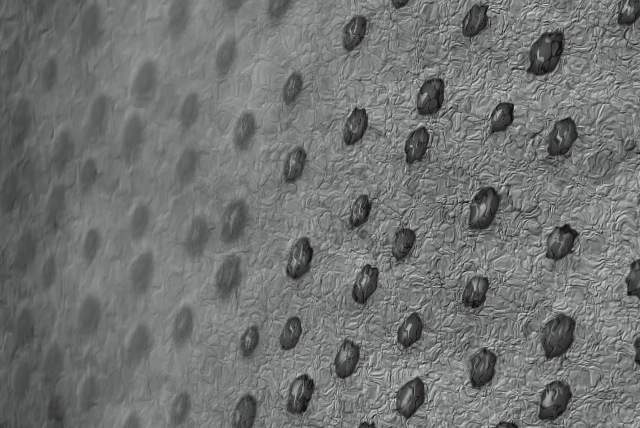
This texture is drawn by a Shadertoy shader. Its source:

```glsl
const vec3 LEATHER_TINT = vec3(0.985, 1.012, 1.0);
const vec3 WARM_BLACK = vec3(0.006, 0.0, -0.008);
const float BASE_TONE = 0.515;
const float QUILL_TONE = 0.19;
const float NEAR_SPACING = 0.08;       // quill spacing at the far left edge
const vec2 QUILL_RADIUS = vec2(0.19, 0.24);
const float QUILL_LEAN = 0.3;
const float JITTER = 0.5;
const float CELL_FREQ = 7.0;
const float GRAIN_FREQ = 14.0;
const float LIGHT_STEP = 0.003;
const float LIGHT_GAIN = 0.42;
const float CREASE_DEPTH = 0.15;
const vec2 LIGHT_DIR = vec2(-0.6, 0.8);

vec2 hash2(vec2 p) {
    vec3 a = fract(p.xyx * vec3(0.1031, 0.1030, 0.0973));
    a += dot(a, a.yzx + 33.33);
    return fract((a.xx + a.yz) * a.zy);
}

float noise(vec2 p) {
    vec2 i = floor(p), f = fract(p);
    f = f * f * (3.0 - 2.0 * f);
    float low = mix(hash2(i).x, hash2(i + vec2(1, 0)).x, f.x);
    float high = mix(hash2(i + vec2(0, 1)).x, hash2(i + vec2(1, 1)).x, f.x);
    return mix(low, high, f.y);
}

vec2 rotate(vec2 p, float a) {
    return vec2(cos(a) * p.x - sin(a) * p.y, sin(a) * p.x + cos(a) * p.y);
}

// Canvas position to hide coordinates, foreshortened towards the left
vec2 hideCoords(vec2 p) {
    return vec2(log(1.0 + p.x) / NEAR_SPACING, p.y / (0.165 + 0.02 * p.x) + 0.12 * p.x);
}

// Zero in the furrows between cells, rising inside each cell
float pillow(vec2 p) {
    vec2 cell = floor(p);
    float first = 8.0, second = 8.0;
    for (int j = -1; j <= 1; j++)
    for (int i = -1; i <= 1; i++) {
        vec2 id = cell + vec2(i, j);
        float d = length(id + hash2(id) - p);
        second = min(second, max(first, d));
        first = min(first, d);
    }
    return smoothstep(0.0, 0.6, second - first);
}

// Thin line along the middle level of a noise field
float crease(vec2 p, float width) {
    return 1.0 - smoothstep(0.0, width, abs(noise(p) - 0.5));
}

vec2 wrinkleWarp(vec2 q) {
    return q + 0.16 * (vec2(noise(q * 5.0), noise(q * 5.0 + 31.7)) - 0.5)
             + 0.05 * (vec2(noise(q * 16.0 + 7.0), noise(q * 16.0 + 53.0)) - 0.5);
}

float relief(vec2 p, float sharp) {
    vec2 q = wrinkleWarp(hideCoords(p));
    float h = 0.55 * noise(rotate(q, 0.4) * vec2(3.0, 5.0)) + 0.35 * noise(q * 9.0);
    h += 0.5 * sharp * pillow(rotate(q, 0.5) * CELL_FREQ * vec2(0.85, 1.15));
    h += 0.34 * sharp * sharp * pillow(rotate(q, -0.6) * GRAIN_FREQ);
    return h;
}

// Nearest quill: local position in radii (xy), distance (z), seed (w)
vec4 nearestQuill(vec2 q) {
    vec4 best = vec4(0, 0, 9, 0);
    for (int i = -1; i <= 1; i++)
    for (int j = -1; j <= 1; j++) {
        float column = floor(q.x) + float(i);
        float stagger = 0.5 * mod(column, 2.0);
        vec2 id = vec2(column, floor(q.y - stagger) + float(j));
        vec2 rnd = hash2(id + 17.0);
        vec2 d = q - id - vec2(0.5, 0.5 + stagger) - JITTER * (rnd - 0.5);
        d.x -= QUILL_LEAN * d.y;
        d /= QUILL_RADIUS * mix(0.75, 1.15, hash2(id + 71.0).x);
        float r = length(d);
        if (r < best.z) best = vec4(d, r, rnd.x);
    }
    return best;
}

// Glossy wrinkled dome
float quillTone(vec2 d, float r, float seed, float sharp) {
    vec2 s = rotate(d, -0.35) + seed * 40.0;
    s += 0.35 * (noise(s * 3.0) - 0.5);
    float streaks = smoothstep(0.4, 0.8, noise(s * vec2(5.5, 2.2)));
    float folds = crease(s * vec2(3.0, 2.0) + 9.0, 0.09);
    vec2 g = d - vec2(-0.28, 0.12);
    float gloss = exp(-2.2 * dot(g, g));
    float tone = QUILL_TONE + gloss * (0.14 + 0.36 * streaks) - 0.13 * folds;
    tone -= 0.07 * smoothstep(0.6, 1.0, r);
    return mix(0.31 + 0.06 * gloss, tone, smoothstep(0.0, 0.7, sharp));
}

void mainImage(out vec4 fragColor, in vec2 fragCoord) {
    vec2 p = fragCoord / iResolution.y;
    vec2 q = hideCoords(p);
    float sharp = smoothstep(0.2, 1.1, p.x - 0.22 * (p.y - 0.5));

    // Broad light, darker along the fold at the left
    float tone = BASE_TONE - 0.14 * (1.0 - smoothstep(0.0, 0.4, p.x));
    tone -= 0.05 * (1.0 - smoothstep(0.06, 0.13, p.x)) * (1.0 - 0.5 * p.y);
    tone -= 0.17 * exp(-dot((p - vec2(0.13, 0.02)) / vec2(0.025, 0.07), (p - vec2(0.13, 0.02)) / vec2(0.025, 0.07)));
    tone += 0.08 * (noise(q * vec2(0.9, 1.4) + 4.0) - 0.5);

    // Relief lit from the upper left
    float h = relief(p, sharp);
    float slope = h - relief(p + LIGHT_STEP * LIGHT_DIR, sharp);
    tone += LIGHT_GAIN * slope + 0.11 * (h - 0.45 - 0.42 * sharp);

    // Long fine creases
    vec2 w = wrinkleWarp(q);
    float lines = crease(rotate(w, 0.5) * vec2(3.0, 7.0), 0.05)
                + 0.8 * crease(rotate(w, -0.75) * vec2(3.5, 9.0) + 20.0, 0.06);
    tone -= CREASE_DEPTH * sharp * lines * (0.4 + 0.6 * noise(q * 4.0));

    // Quills with their halo, ring wrinkles and shadow
    vec4 quill = nearestQuill(q);
    vec2 d = quill.xy;
    float r = quill.z + (0.12 + 0.2 * sharp) * (noise(d * 2.5 + quill.w * 50.0) - 0.5);
    float around = smoothstep(0.8, 1.05, r) * (1.0 - smoothstep(1.1, 1.9, r));
    float rings = crease(vec2(r * 6.0, atan(d.y, d.x) * 1.2 + 9.0) + quill.w * 30.0, 0.12);
    tone -= around * (0.11 * sharp * rings + 0.07 * dot(d, vec2(0.35, -0.6)));
    float soft = mix(0.65, 0.1, smoothstep(0.0, 0.75, sharp));
    float body = 1.0 - smoothstep(1.0 - soft, 1.0 + soft, r);
    float dome = quillTone(d, r, quill.w, sharp) - 0.06 * (1.0 - smoothstep(0.0, 0.4, p.x));
    tone = mix(tone, dome, body * mix(0.75, 1.0, sharp));

    tone = clamp(tone, 0.07, 0.78);
    vec3 color = tone * LEATHER_TINT + WARM_BLACK * (1.0 - smoothstep(0.1, 0.3, tone));
    fragColor = vec4(color, 1.0);
}
```
